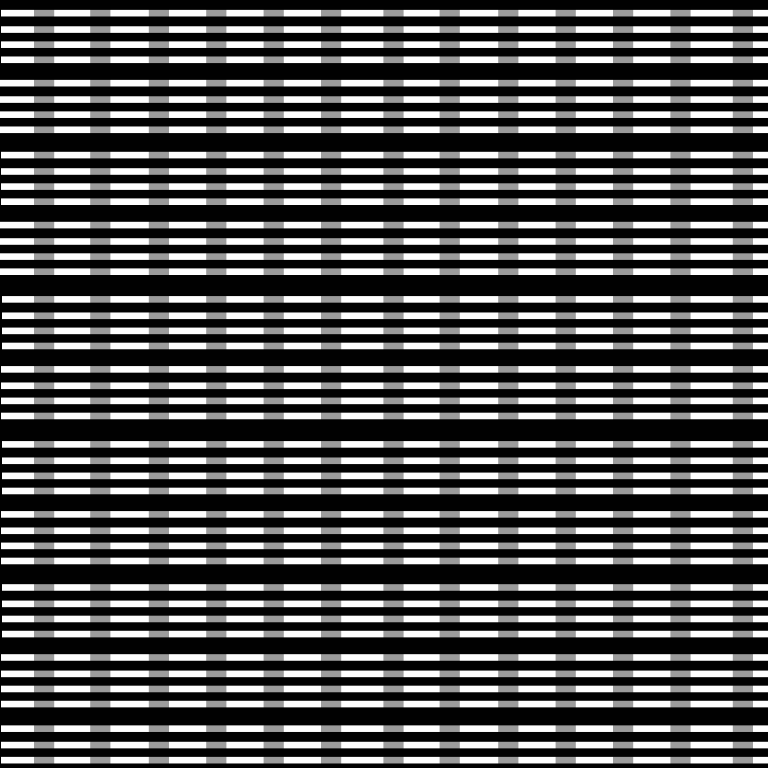
Reproduce this pattern procedurally as a WebGL 2 fragment shader.

```glsl
#version 300 es
precision highp float;
// White horizontal lines on black, in bundles of four, crossed by grey columns.
// Line bundles come in pairs that drift slightly; columns come in sets of six.
// Lengths are in design units, GRID of them along each canvas side.

#define GRID 768.0
#define LINE_HEIGHT 6.6
#define LINE_PITCH 15.1
#define FIRST_GAP_EXTRA 1.3
#define BUNDLE_PITCH 70.0
#define PAIR_PITCH 143.1
#define PAIR_DRIFT 1.7
#define TOP_MARGIN 10.4
#define COLUMN_WIDTH 20.2
#define COLUMN_PITCH 57.4
#define SET_PITCH 349.4
#define LEFT_MARGIN 34.0

uniform vec2 u_resolution;
out vec4 fragColor;

const float TAU = 6.28319;
const vec3 BLACK = vec3(0.005);
const vec3 WHITE = vec3(0.995);
const vec3 GREY = vec3(0.61);

// Share of a pixel of size px, centred at x, that lies inside the band
float bandCoverage(float x, float start, float width, float px) {
    float overlap = min(x + 0.5 * px, start + width) - max(x - 0.5 * px, start);
    return clamp(overlap / px, 0.0, 1.0);
}

// Grey columns: three sets of six, the second column set slightly left
float columnCoverage(float x, float px) {
    float cover = 0.0;
    for (int i = 0; i < 18; i++) {
        float k = float(i % 6);
        float nudge = k == 1.0 ? -1.2 : 0.0;
        float start = LEFT_MARGIN + SET_PITCH * float(i / 6) + COLUMN_PITCH * k + nudge;
        cover += bandCoverage(x, start, COLUMN_WIDTH, px);
    }
    return min(cover, 1.0);
}

// Lines: y runs downwards; each bundle has its own ragged left end
float lineCoverage(vec2 p, vec2 px) {
    float cover = 0.0;
    for (int bundle = 0; bundle < 12; bundle++) {
        float pair = float(bundle / 2);
        float second = float(bundle % 2);
        float drift = -PAIR_DRIFT * sin(TAU * (pair + 0.25) / 5.0);
        float top = TOP_MARGIN + PAIR_PITCH * pair + drift + BUNDLE_PITCH * second;

        float inset = 1.0 + step(2.0, pair) - step(5.0, pair) - second;
        float leftEnd = bandCoverage(p.x, inset, GRID, px.x);

        for (int line = 0; line < 4; line++) {
            float k = float(line);
            float start = top + LINE_PITCH * k + FIRST_GAP_EXTRA * step(1.0, k);
            cover += leftEnd * bandCoverage(p.y, start, LINE_HEIGHT, px.y);
        }
    }
    return min(cover, 1.0);
}

void main() {
    vec2 px = GRID / u_resolution;
    vec2 p = gl_FragCoord.xy * px;
    p.y = GRID - p.y;

    vec3 lineColour = mix(WHITE, GREY, columnCoverage(p.x, px.x));
    vec3 colour = mix(BLACK, lineColour, lineCoverage(p, px));
    fragColor = vec4(colour, 1.0);
}
```
